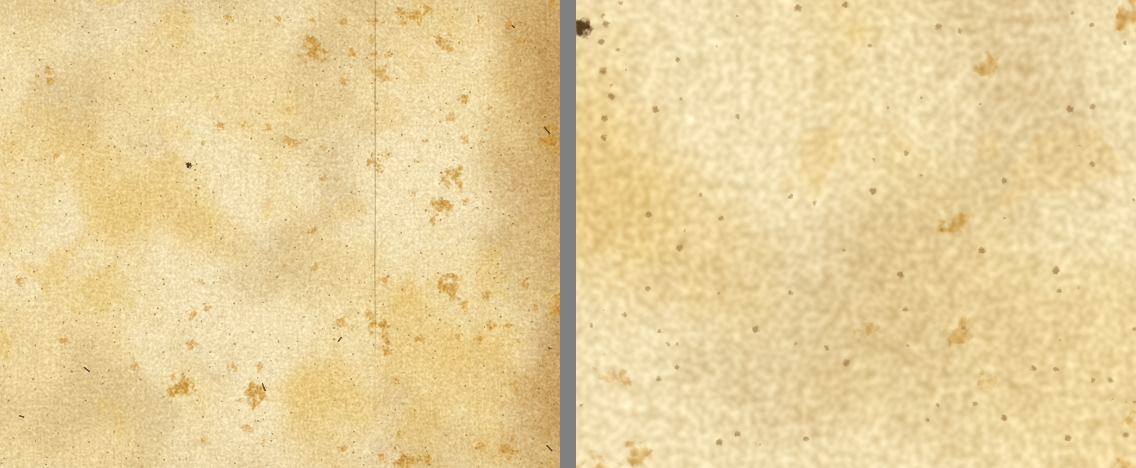
Left, the full canvas; right, a detail of the centre.
Give the GLSL for this texture, as a Shadertoy shader.

```glsl
const vec3 CREAM = vec3(0.950, 0.880, 0.705);
const vec3 STRAW = vec3(0.930, 0.838, 0.610);
const vec3 TAN = vec3(0.835, 0.725, 0.510);
const vec3 AMBER = vec3(0.900, 0.755, 0.430);
const vec3 RUST = vec3(0.770, 0.550, 0.190);
const vec3 EDGE_BROWN = vec3(0.690, 0.490, 0.235);
const vec3 PEPPER = vec3(0.560, 0.410, 0.200);
const vec3 INK = vec3(0.250, 0.140, 0.060);

vec2 hash2(vec2 p) {
    vec3 q = fract(p.xyx * vec3(0.1031, 0.1030, 0.0973));
    q += dot(q, q.yzx + 33.33);
    return fract((q.xx + q.yz) * q.zy);
}

float cornerSlope(vec2 cell, vec2 offset) {
    float angle = 6.2832 * hash2(cell).x;
    return dot(vec2(cos(angle), sin(angle)), offset);
}

float gradientNoise(vec2 p) {
    vec2 i = floor(p), f = fract(p);
    vec2 u = f * f * f * (f * (f * 6.0 - 15.0) + 10.0);
    vec2 e = vec2(0.0, 1.0);
    float low = mix(cornerSlope(i, f), cornerSlope(i + e.yx, f - e.yx), u.x);
    float high = mix(cornerSlope(i + e, f - e), cornerSlope(i + 1.0, f - 1.0), u.x);
    return 1.4 * mix(low, high, u.y);
}

vec2 turn(vec2 p) {
    return mat2(0.8, 0.6, -0.6, 0.8) * p;
}

float fbm(vec2 p, int octaves) {
    float sum = 0.0, gain = 0.5;
    for (int i = 0; i < octaves; i++) {
        sum += gain * gradientNoise(p);
        p = turn(p) * 2.03 + 17.3;
        gain *= 0.5;
    }
    return sum;
}

float bump(float x, float center, float width) {
    float t = (x - center) / width;
    return exp(-t * t);
}

// Foxing gathers in two upright bands and toward the right side
float foxingZone(vec2 p) {
    float bands = bump(p.x, 0.51, 0.08) + bump(p.x, 0.80, 0.07);
    float side = 0.65 * smoothstep(0.72, 1.0, p.x);
    float patches = smoothstep(-0.25, 0.3, gradientNoise(p * 5.0 + 8.0));
    return 0.06 + (bands + side) * patches;
}

// Scattered ragged blots, one candidate per grid cell
float spots(vec2 p, float freq, float size, float share, float ragged, float zoned) {
    float rough = ragged * size * fbm(p * 1.4 / size + freq, 3);
    float cover = 0.0;
    for (int y = -1; y <= 1; y++) {
        for (int x = -1; x <= 1; x++) {
            vec2 cell = floor(p * freq) + vec2(x, y);
            vec2 center = (cell + 0.15 + 0.7 * hash2(cell + freq)) / freq;
            vec2 pick = hash2(cell + 3.7 * freq + 50.0);
            float radius = size * mix(0.35, 1.0, pick.x);
            float chance = share * mix(1.0, foxingZone(center), zoned);
            float blot = 1.0 - smoothstep(0.3 * radius, radius, length(p - center) + rough);
            cover = max(cover, blot * step(pick.y, chance) * mix(0.55, 1.0, pick.x));
        }
    }
    return cover;
}

float segment(vec2 p, vec2 a, vec2 b) {
    vec2 ab = b - a;
    return length(p - a - ab * clamp(dot(p - a, ab) / dot(ab, ab), 0.0, 1.0));
}

float fibres(vec2 p, float aspect, float width) {
    float cover = 0.0;
    for (int i = 0; i < 7; i++) {
        vec2 start = hash2(vec2(i, 61)) * vec2(aspect, 1.0);
        vec2 shape = hash2(vec2(i, 87));
        float angle = 6.2832 * shape.x;
        vec2 end = start + mix(0.004, 0.018, shape.y) * vec2(cos(angle), sin(angle));
        cover = max(cover, 1.0 - smoothstep(0.3 * width, width, segment(p, start, end)));
    }
    return cover;
}

// Fine tooth plus crossed threads
float paperGrain(vec2 p) {
    vec2 q = p + 0.004 * gradientNoise(p * 9.0);
    float tooth = gradientNoise(turn(q) * 185.0) + 0.6 * gradientNoise(turn(q) * 97.0);
    float threads = gradientNoise(q * vec2(34.0, 150.0)) + 0.8 * gradientNoise(q * vec2(143.0, 22.0));
    return 0.068 * tooth + 0.032 * threads;
}

vec3 agedPaper(vec2 p) {
    vec3 color = mix(CREAM, STRAW, smoothstep(-0.25, 0.25, fbm(p * 3.0 + 4.0, 5)));
    color = mix(color, TAN, 0.55 * smoothstep(-0.02, 0.4, fbm(p * 3.6 + 31.0, 6)));
    return mix(color, AMBER, 0.6 * smoothstep(0.02, 0.42, fbm(p * 2.7 + 71.0, 5)));
}

void mainImage(out vec4 fragColor, in vec2 fragCoord) {
    vec2 uv = fragCoord / iResolution.xy;
    vec2 p = fragCoord / iResolution.y;
    float aspect = iResolution.x / iResolution.y;
    float grain = paperGrain(p);
    vec3 color = agedPaper(p);

    // Browned margins
    float wander = 0.14 * fbm(p * 4.0 + 12.0, 5);
    float right = smoothstep(0.84, 1.04, uv.x + wander);
    float top = smoothstep(0.86, 1.08, uv.y + wander);
    float bottom = smoothstep(0.9, 1.1, 1.0 - uv.y + wander);
    color = mix(color, EDGE_BROWN, 0.62 * right);
    color = mix(color, TAN, 0.5 * max(top, bottom));

    // Pale stains, then foxing
    color = mix(color, AMBER, 0.45 * spots(p, 6.0, 0.08, 0.22, 1.4, 0.0));
    float foxing = max(spots(p, 14.0, 0.031, 0.4, 1.5, 1.0), 0.8 * spots(p, 31.0, 0.014, 0.3, 1.3, 1.0));
    color = mix(color, RUST, foxing * clamp(0.68 - 3.0 * grain, 0.0, 1.0));

    // Upright fold
    float foldDistance = abs(uv.x - 0.67 - 0.0008 * gradientNoise(vec2(3.0, p.y * 6.0)));
    float fold = 1.0 - smoothstep(0.0004, 0.0022, foldDistance);
    color = mix(color, PEPPER, 0.36 * fold * smoothstep(0.1, 0.5, uv.y));

    // Grain, pepper and dark flecks
    color += grain * vec3(0.85, 1.0, 1.15);
    color = mix(color, PEPPER, 0.6 * spots(p, 75.0, 0.0036, 0.13, 0.5, 0.0));
    color = mix(color, INK, 0.9 * spots(p, 7.0, 0.009, 0.07, 0.8, 0.0));
    color = mix(color, INK, 0.7 * fibres(p, aspect, 0.0026));
    fragColor = vec4(clamp(color, 0.0, 1.0), 1.0);
}
```
